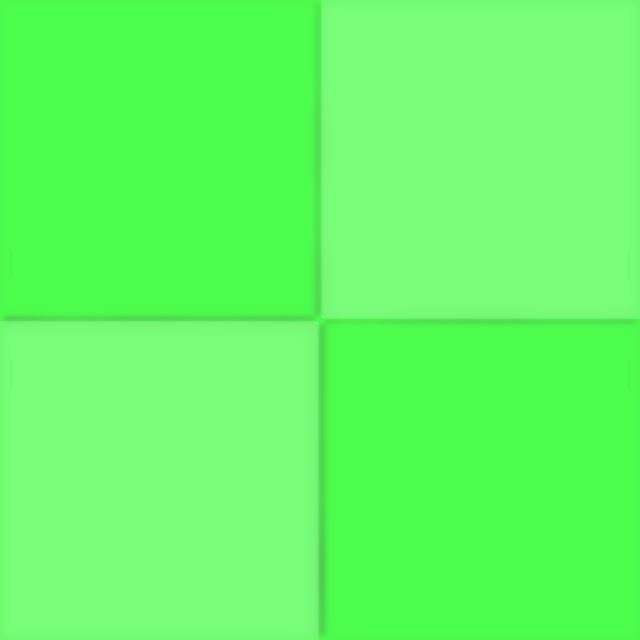
A Shadertoy shader for this pattern:

```glsl
const float TILES = 2.0;
const vec3 LIGHT_GREEN = vec3(0.475, 1.0, 0.475);
const vec3 DEEP_GREEN = vec3(0.30, 1.0, 0.30);
const vec3 SHADE_TINT = vec3(0.33, 0.60, 0.33);
const float TILE_INSET = 0.0018;      // deep tiles spread slightly over light ones
const float CORNER_RADIUS = 0.006;
const float EDGE_SOFTNESS = 0.0013;
const vec2 SHADE_OFFSET = vec2(0.0035, 0.0025);   // vertical, horizontal seams
const vec2 SHADE_WIDTH = vec2(0.0065, 0.0045);
const vec2 SHADE_STRENGTH = vec2(0.42, 0.36);
const float HALO_WIDTH = 0.016;
const float HALO_STRENGTH = 0.12;
const float WEAR_FREQUENCY = 9.0;
const float WEAR_FLOOR = 0.3;
const float CROSSING_FADE = 0.014;
const float BORDER_WIDTH = 0.011;
const float BORDER_STRENGTH = 0.20;
const float SCRATCH_INSET = 0.0175;
const float SCRATCH_STRENGTH = 0.12;

float hash(vec2 p) {
    vec3 q = fract(vec3(p.xyx) * 0.1031);
    q += dot(q, q.yzx + 33.33);
    return fract((q.x + q.y) * q.z);
}

// Smooth noise along a seam, seeded per seam
float wearNoise(float t, float seed) {
    float i = floor(t);
    float f = fract(t);
    return mix(hash(vec2(i, seed)), hash(vec2(i + 1.0, seed)), f * f * (3.0 - 2.0 * f));
}

// Signed distance to a rounded tile, from the gaps to its nearest two sides
float roundedTile(vec2 sideGap) {
    vec2 d = TILE_INSET + CORNER_RADIUS - sideGap;
    return length(max(d, 0.0)) + min(max(d.x, d.y), 0.0) - CORNER_RADIUS;
}

float gaussian(float x) {
    return exp(-x * x);
}

// Worn shadow leaning into the deep tile beside a seam
float seamShade(float depth, float along, float seed, float offset, float width, float strength) {
    float wear = mix(WEAR_FLOOR, 1.0, wearNoise(along * WEAR_FREQUENCY, seed));
    float core = strength * gaussian((depth - offset) / width);
    float halo = HALO_STRENGTH * gaussian(depth / HALO_WIDTH);
    return (core + halo) * wear;
}

void mainImage(out vec4 fragColor, in vec2 fragCoord) {
    vec2 p = fragCoord / iResolution.xy;
    float pixel = 1.0 / min(iResolution.x, iResolution.y);

    // Checkerboard cells and distances to their nearest seams
    vec2 grid = p * TILES;
    vec2 cell = floor(grid);
    vec2 seam = floor(grid + 0.5);
    vec2 seamDist = abs(grid - seam) / TILES;
    bool isLight = mod(cell.x + cell.y, 2.0) < 0.5;
    vec2 inner = step(0.5, seam) * step(seam, vec2(TILES - 0.5));

    // Light tiles with rounded inner corners over a deep green ground
    float tile = roundedTile(mix(vec2(1.0), seamDist, inner));
    float softness = max(pixel, EDGE_SOFTNESS);
    float lightMask = isLight ? 1.0 - smoothstep(-softness, softness, tile) : 0.0;
    vec3 color = mix(DEEP_GREEN, LIGHT_GREEN, lightMask);

    // Seam shadows, fading out at crossings and at the canvas rim
    vec2 depth = isLight ? -seamDist : seamDist;
    vec2 fade = smoothstep(0.0, CROSSING_FADE, seamDist.yx) * inner;
    float vertical = fade.x * seamShade(depth.x, p.y, seam.x + 17.0,
        SHADE_OFFSET.x, SHADE_WIDTH.x, SHADE_STRENGTH.x);
    float horizontal = fade.y * seamShade(depth.y, p.x, seam.y + 41.0,
        SHADE_OFFSET.y, SHADE_WIDTH.y, SHADE_STRENGTH.y);
    color = mix(color, SHADE_TINT, clamp(vertical + horizontal, 0.0, 1.0));

    // Faint darker rim around the canvas
    vec2 rimDist = min(p, 1.0 - p);
    float rim = gaussian(min(rimDist.x, rimDist.y) / BORDER_WIDTH);
    color = mix(color, DEEP_GREEN * vec3(1.0, 0.88, 1.0), rim * BORDER_STRENGTH);

    // Hairline scratches near the left and right rims
    float line = 1.0 - smoothstep(0.0004, 0.0004 + pixel, abs(rimDist.x - SCRATCH_INSET));
    float span = 1.0 - smoothstep(0.018, 0.026, abs(abs(p.y - 0.5) - 0.087));
    color = mix(color, SHADE_TINT, line * span * SCRATCH_STRENGTH);

    fragColor = vec4(color, 1.0);
}
```
